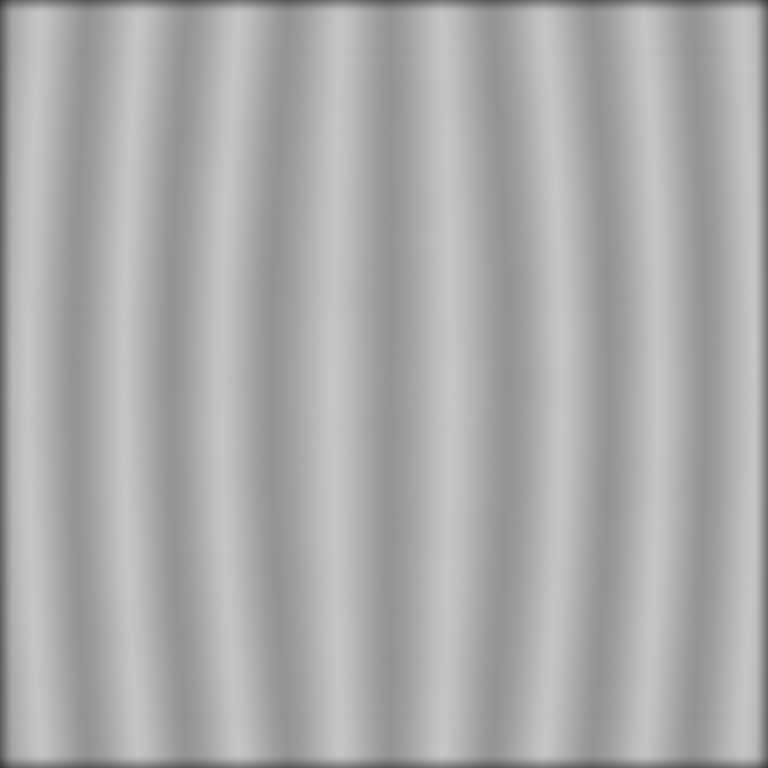
A three.js fragment shader for this texture:

```glsl
// Grey pleated cloth: upright folds that bow outward at mid height.
// A skewed triangle wave shades each fold; stretched noise adds faint
// weave streaks, and a soft dark rim closes the four sides.
varying vec2 vUv;

float hash(vec2 p) {
  return fract(sin(dot(p, vec2(127.1, 311.7))) * 43758.5453);
}

float noise(vec2 p) {
  vec2 i = floor(p);
  vec2 f = fract(p);
  f = f * f * (3.0 - 2.0 * f);
  return mix(mix(hash(i), hash(i + vec2(1.0, 0.0)), f.x),
             mix(hash(i + vec2(0.0, 1.0)), hash(i + vec2(1.0, 1.0)), f.x), f.y);
}

// Undo the bulge: folds spread from the middle, most at mid height
float straighten(vec2 uv) {
  float x = uv.x - 0.507;
  float d = abs(x);
  float reach = mix(clamp(d / 0.17, 0.0, 1.0), smoothstep(0.0, 0.18, d), 0.3);
  float spread = 0.024 * reach * (1.0 - 1.2 * max(d - 0.22, 0.0));
  return x - sign(x) * spread * sin(3.14159 * uv.y);
}

// 0 in the valley, 1 on the ridge; the rise starts slower than the fall
float foldShade(float phase) {
  float t = fract(phase);
  float ramp = t < 0.52 ? pow(t / 0.52, 1.12) : (1.0 - t) / 0.48;
  return mix(ramp, smoothstep(0.0, 1.0, ramp), 0.5);
}

void main() {
  vec2 uv = vUv;

  // Folds, packed slightly closer toward the sides
  float x = straighten(uv);
  x *= (1.0 + 0.07 * x * x) / 0.1322;
  float grey = mix(0.578, 0.772, foldShade(x));

  // Weave: fine streaks along and across, plus broad soft patches
  grey += 0.003 * (noise(uv * vec2(6.0, 80.0)) - 0.5);
  grey += 0.003 * (noise(uv * vec2(90.0, 7.0)) - 0.5);
  grey += 0.008 * (noise(uv * vec2(7.0, 16.0) + 40.0) - 0.5);

  // Faint hem seam inside each side
  vec2 side = min(uv, 1.0 - uv);
  vec2 seam = 1.0 - smoothstep(0.0, 0.007, abs(side - 0.066));
  grey -= 0.005 * seam.y + 0.002 * seam.x;

  // Soft dark rim
  vec2 rim = smoothstep(-0.007, 0.018, side);
  grey *= mix(0.5, 1.0, rim.x) * mix(0.5, 1.0, rim.y);

  gl_FragColor = vec4(vec3(grey), 1.0);
}
```
